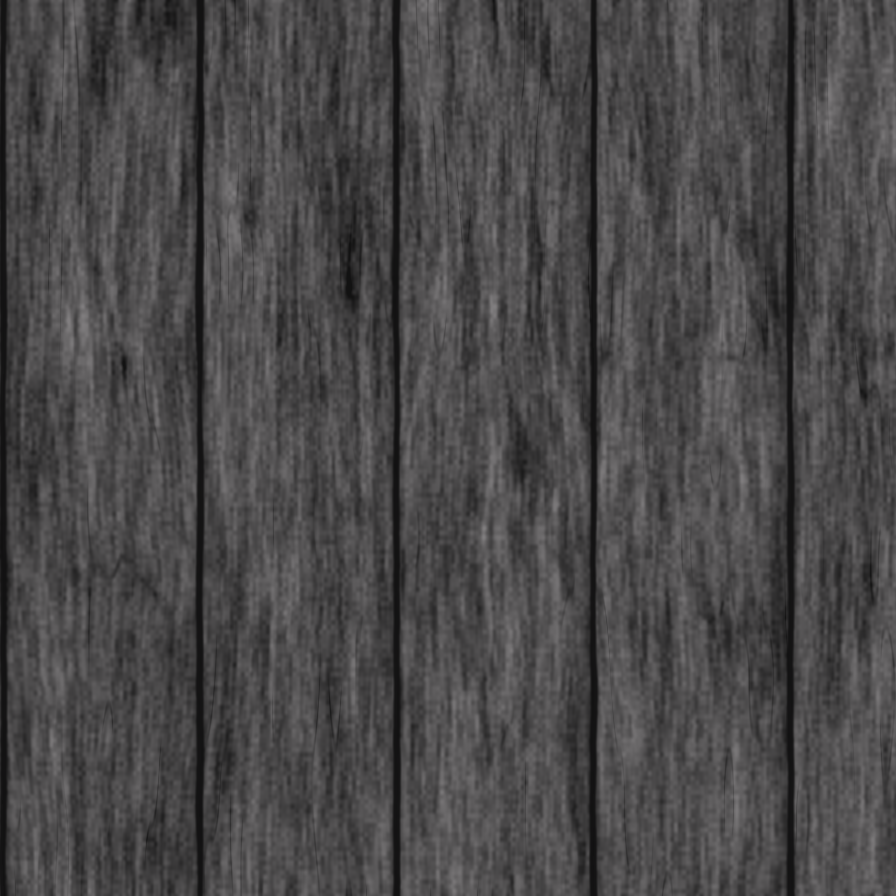
Give the GLSL for this texture, as a WebGL 2 fragment shader.

```glsl
#version 300 es
precision highp float;

uniform vec2 u_resolution;
out vec4 fragColor;

const float PLANK_WIDTH = 0.2197;
const float FIRST_SEAM = 0.0035;
const vec3 SEAM_COLOR = vec3(0.065, 0.063, 0.065);
const vec3 WOOD_TINT = vec3(1.01, 0.99, 1.0);

float hash(vec2 p) {
    vec3 q = fract(vec3(p.xyx) * 0.1031);
    q += dot(q, q.yzx + 33.33);
    return fract((q.x + q.y) * q.z);
}

// Smooth value noise in 0..1
float noise(vec2 p) {
    vec2 cell = floor(p);
    vec2 f = fract(p);
    f = f * f * (3.0 - 2.0 * f);
    float low = mix(hash(cell), hash(cell + vec2(1.0, 0.0)), f.x);
    float high = mix(hash(cell + vec2(0.0, 1.0)), hash(cell + vec2(1.0, 1.0)), f.x);
    return mix(low, high, f.y);
}

float fbm(vec2 p) {
    float sum = 0.0;
    float weight = 0.5;
    for (int i = 0; i < 4; i++) {
        sum += weight * noise(p);
        p = p * 2.03 + 17.3;
        weight *= 0.5;
    }
    return sum / 0.9375;
}

// Centred noise, stretched by separate frequencies along each axis
float streak(vec2 p, float across, float along) {
    return noise(p * vec2(across, along)) - 0.5;
}

// Long fibres from broad bands down to short fine scratches
float grain(vec2 p) {
    float value = 0.09 * streak(p, 26.0, 1.6);
    value += 0.11 * streak(p + 3.7, 70.0, 4.0);
    value += 0.12 * streak(p + 9.1, 150.0, 11.0);
    value += 0.12 * streak(p + 5.3, 240.0, 36.0);
    value += 0.09 * streak(p + 1.9, 210.0, 190.0);
    return value;
}

// Curved growth lines that follow a slow, stretched field
float growthLines(vec2 p) {
    float field = fbm(p * vec2(9.0, 1.3));
    float lines = sin(field * 55.0 + p.x * 160.0);
    return lines * smoothstep(0.4, 0.7, noise(p * vec2(9.0, 2.2) + 41.0));
}

// Ragged blotches whose edges break up along the fibres
float blotches(vec2 p, float threshold) {
    float mask = fbm(p * vec2(17.0, 5.0)) + 0.35 * streak(p, 120.0, 22.0);
    return smoothstep(threshold, threshold + 0.2, mask);
}

// Thin dark cracks along the fibres, present only in places
float cracks(vec2 p) {
    float ridge = abs(streak(p, 75.0, 7.0));
    float line = 1.0 - smoothstep(0.0, 0.07, ridge);
    return line * smoothstep(0.45, 0.75, noise(p * vec2(40.0, 14.0) + 7.0));
}

float woodTone(vec2 p, float plankId) {
    vec2 q = p + vec2(plankId * 5.17, plankId * 11.3);
    q.x += 0.018 * (noise(q * vec2(5.0, 3.0)) - 0.5);
    q.x += 0.004 * (noise(q * vec2(18.0, 14.0)) - 0.5);
    float tone = 0.298 + 0.02 * (hash(vec2(plankId, 4.0)) - 0.5);
    tone += grain(q) + 0.014 * growthLines(q);
    tone += 0.09 * (fbm(q * vec2(8.0, 3.0) + 60.0) - 0.5);
    tone += 0.05 * blotches(q + 23.0, 0.58);
    tone -= 0.085 * blotches(q + 71.0, 0.57);
    return tone - 0.07 * cracks(q);
}

void main() {
    vec2 uv = gl_FragCoord.xy / u_resolution;
    float pixel = 1.0 / u_resolution.x;

    // Plank layout with slightly worn edges
    float edgeWear = 0.0025 * (fbm(uv * vec2(4.0, 22.0)) - 0.5);
    float plank = (uv.x - FIRST_SEAM + edgeWear) / PLANK_WIDTH;
    float plankId = floor(plank);
    float fromLeft = fract(plank) * PLANK_WIDTH;
    float fromRight = PLANK_WIDTH - fromLeft;
    float seamDistance = min(fromLeft, fromRight);

    float tone = woodTone(uv, plankId);

    // Rounded edges: soft shade on both sides, faint light beside the left seam
    float shadeWidth = mix(0.005, 0.012, hash(vec2(plankId, 9.0)));
    tone *= 1.0 - 0.4 * exp(-fromRight / shadeWidth);
    tone *= 1.0 - 0.45 * exp(-fromLeft / 0.005);
    tone += 0.035 * exp(-pow((fromLeft - 0.011) / 0.004, 2.0));

    // Dark gap between planks, varying in width along its length
    float gap = 0.0016 + 0.0022 * noise(vec2(plankId * 3.0, uv.y * 9.0));
    float seam = 1.0 - smoothstep(gap - pixel, gap + pixel + 0.0015, seamDistance);
    vec3 wood = WOOD_TINT * clamp(tone, 0.07, 0.5);
    fragColor = vec4(mix(wood, SEAM_COLOR, 0.92 * seam), 1.0);
}
```
